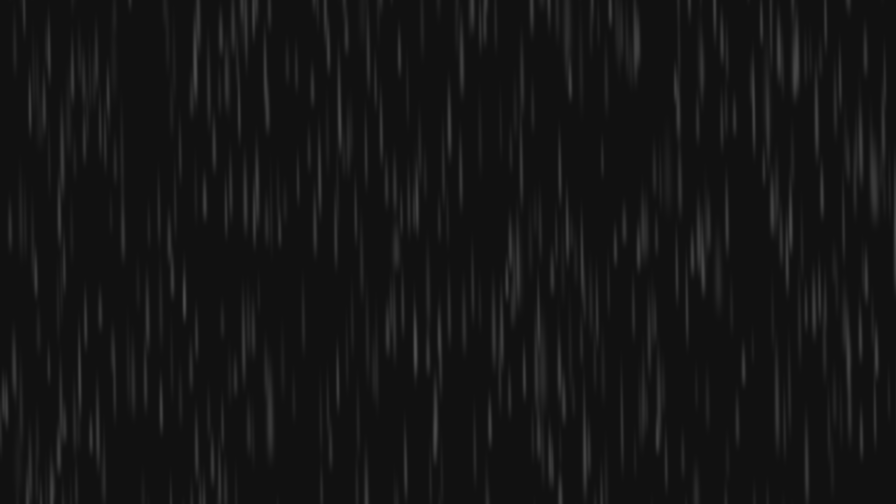
Reproduce this pattern procedurally as a Shadertoy shader.

```glsl
// Fine grey rain falling over a near-black ground.
// Several layers of jittered cells each hold one soft streak, which fades in
// from the top and is brightest low down; smooth noise gathers them in clumps.

vec4 hash4(vec3 p) {
    vec4 q = fract(p.xyzx * vec4(0.1031, 0.1030, 0.0973, 0.1099));
    q += dot(q, q.wzxy + 33.33);
    return fract((q.xxyz + q.yzzw) * q.zywx);
}

float smoothNoise(vec2 p) {
    vec2 i = floor(p), f = smoothstep(0.0, 1.0, fract(p));
    float low = mix(hash4(vec3(i, 5.0)).x, hash4(vec3(i + vec2(1, 0), 5.0)).x, f.x);
    float high = mix(hash4(vec3(i + vec2(0, 1), 5.0)).x, hash4(vec3(i + 1.0, 5.0)).x, f.x);
    return mix(low, high, f.y);
}

// One layer of streaks; cell is the cell size, density the share of cells in use.
float rainLayer(vec2 p, float layer, vec2 cell, float density, float halfWidth) {
    p.x += 0.012 * p.y + layer * 0.0137;
    float column = floor(p.x / cell.x) + 20.0;
    float shift = cell.y * hash4(vec3(column, 3.0, layer + 7.0)).x;
    p.y += shift;
    float row = floor(p.y / cell.y) + 5.0;
    vec2 local = fract(p / cell) * cell;

    vec4 place = hash4(vec3(column, row, layer + 1.0));
    vec4 look = hash4(vec3(column, row, layer + 51.0));

    // Clumps: cells near noise peaks are filled more often
    vec2 middle = p - local + 0.5 * cell - vec2(layer * 0.0137, shift);
    float clump = smoothNoise(middle * vec2(14.0, 4.5) + 30.0);
    density *= mix(0.45, 1.55, smoothstep(0.2, 0.8, clump));

    // Streak span inside its cell, with a margin so that nothing is cut off
    float streakLength = cell.y * mix(0.32, 0.72, place.x);
    float bottom = (cell.y - streakLength) * place.y;
    float centre = mix(3.0 * halfWidth, cell.x - 3.0 * halfWidth, place.z);
    float fall = 1.0 - (local.y - bottom) / streakLength;

    // Long fade at the head, shorter fade at the tail, thinner towards the top
    float along = smoothstep(0.0, 0.6, fall) * (1.0 - smoothstep(0.65, 1.0, fall));
    float width = halfWidth * mix(0.75, 1.0, clamp(fall, 0.0, 1.0)) * mix(0.75, 1.1, look.y);
    float across = (local.x - centre) / width;
    float brightness = mix(0.05, 0.24, pow(look.x, 1.7));
    return step(place.w, density) * brightness * along * exp(-0.5 * across * across);
}

void mainImage(out vec4 fragColor, in vec2 fragCoord) {
    vec2 p = fragCoord / iResolution.y;
    float light = 0.0;

    // Fine streaks
    for (int i = 0; i < 5; i++) {
        float layer = float(i);
        vec2 cell = vec2(0.024, 0.31 + 0.025 * layer);
        light += rainLayer(p, layer * 11.0, cell, 0.38, 0.0030);
    }

    // A few wide, blurred streaks
    light += 0.8 * rainLayer(p, 83.0, vec2(0.05, 0.42), 0.16, 0.0055);

    // Soft limit where streaks overlap
    light = 0.40 * (1.0 - exp(-light / 0.38));
    fragColor = vec4(vec3(0.066 + light), 1.0);
}
```
